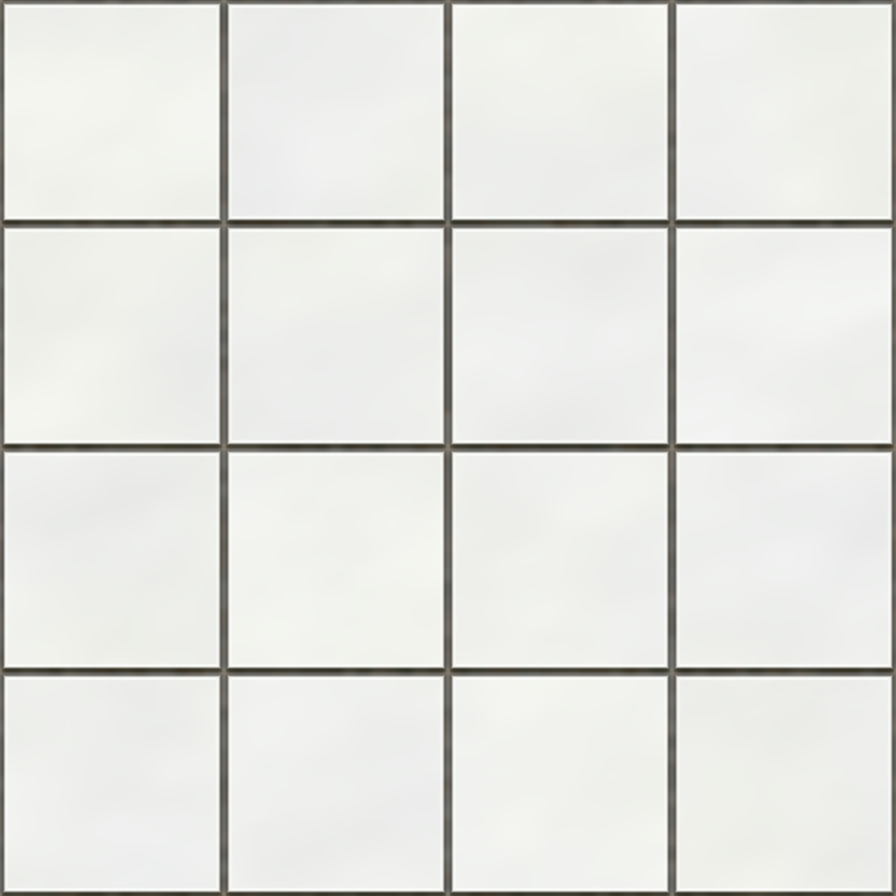
This pattern is drawn by a Shadertoy shader. Its source:

```glsl
const float TILES = 4.0;
const float JOINT_HALF = 0.019;   // half joint width, in tiles
const float EDGE_SOFT = 0.008;    // softness of the tile rim, in tiles
const float WRAP = 64.0;          // noise lattice period

const vec3 GLAZE = vec3(0.936, 0.941, 0.925);
const vec3 RIM_LIGHT = vec3(0.985, 0.99, 0.98);
const vec3 GROUT_DARK = vec3(0.23, 0.22, 0.17);
const vec3 GROUT_MID = vec3(0.34, 0.33, 0.30);
const vec3 GROUT_LIGHT = vec3(0.42, 0.41, 0.39);
const vec3 CROSS_TAN = vec3(0.56, 0.52, 0.45);

float hash(vec2 cell, float seed) {
    vec3 p = fract(vec3(cell, seed).xyx * vec3(0.1031, 0.1030, 0.0973) + seed * 0.137);
    p += dot(p, p.yzx + 33.33);
    return fract((p.x + p.y) * p.z);
}

// Value noise that repeats every WRAP lattice cells
float wrapNoise(vec2 p, float seed) {
    vec2 i = floor(p);
    vec2 f = fract(p);
    f = f * f * f * (f * (f * 6.0 - 15.0) + 10.0);
    vec2 lo = mod(i, WRAP);
    vec2 hi = mod(i + 1.0, WRAP);
    float bottom = mix(hash(lo, seed), hash(vec2(hi.x, lo.y), seed), f.x);
    float top = mix(hash(vec2(lo.x, hi.y), seed), hash(hi, seed), f.x);
    return mix(bottom, top, f.y);
}

float clouds(vec2 p, float seed) {
    float sum = 0.0;
    float amplitude = 0.55;
    for (int octave = 0; octave < 3; octave++) {
        sum += amplitude * wrapNoise(p, seed + float(octave));
        p = p * 2.0 + 7.3;
        amplitude *= 0.5;
    }
    return sum;
}

// Glaze with faint slanted clouds, different on every tile
vec3 tileColor(vec2 local, vec2 cell) {
    vec2 offset = 40.0 * vec2(hash(cell, 1.0), hash(cell, 2.0));
    vec2 slanted = vec2(1.4 * local.x + 0.6 * local.y, 2.5 * local.y - 0.9 * local.x);
    float cloud = clouds(slanted + offset, 3.0) - 0.48;
    float tone = 0.01 * (hash(cell, 7.0) - 0.5);
    float warmth = 0.012 * (wrapNoise(local * 1.3 + offset.yx, 8.0) - 0.5);
    return GLAZE + 0.05 * cloud + tone + warmth * vec2(1.0, -1.0).xxy;
}

// Shadowed upper half on level joints, two dark flanks on upright ones
vec3 groutColor(vec2 q, vec2 uv, float pixel) {
    vec2 s = q / JOINT_HALF;
    vec3 level = mix(GROUT_LIGHT, GROUT_DARK, smoothstep(-0.5, 0.3, s.y));
    vec3 upright = mix(GROUT_LIGHT, GROUT_MID, smoothstep(0.1, 0.8, abs(s.x)));
    float miter = smoothstep(-pixel, pixel, abs(q.x) - abs(q.y));
    vec3 color = mix(upright, level, miter);
    float stain = wrapNoise(uv * WRAP, 11.0) - 0.5;
    float tint = wrapNoise(uv * WRAP * 0.25 * 4.0 + 0.5, 12.0) - 0.5;
    color += 0.07 * stain + 0.03 * tint * vec3(1.0, 0.0, -0.6);
    return mix(color, CROSS_TAN, 0.75 * exp(-1.6 * dot(s, s)));
}

void mainImage(out vec4 fragColor, in vec2 fragCoord) {
    vec2 uv = fragCoord / iResolution.xy;
    vec2 p = uv * TILES;
    float pixel = TILES / iResolution.y;
    float soft = max(EDGE_SOFT, pixel);

    // Signed offset from the nearest joint on each axis
    vec2 q = fract(p + 0.5) - 0.5;
    vec2 a = abs(q);
    float d = min(a.x, a.y);

    // Glazed face and its bright rounded rim
    vec3 color = tileColor(fract(p), mod(floor(p), TILES));
    float rim = 1.0 - smoothstep(0.0, 1.4 * soft, abs(d - JOINT_HALF - 1.3 * soft));
    color = mix(color, RIM_LIGHT, rim * (a.y < a.x ? 0.95 : 0.65));

    // Recessed joints
    float face = smoothstep(JOINT_HALF - soft, JOINT_HALF + soft, d);
    color = mix(groutColor(q, uv, pixel), color, face);
    fragColor = vec4(clamp(color, 0.0, 1.0), 1.0);
}
```
